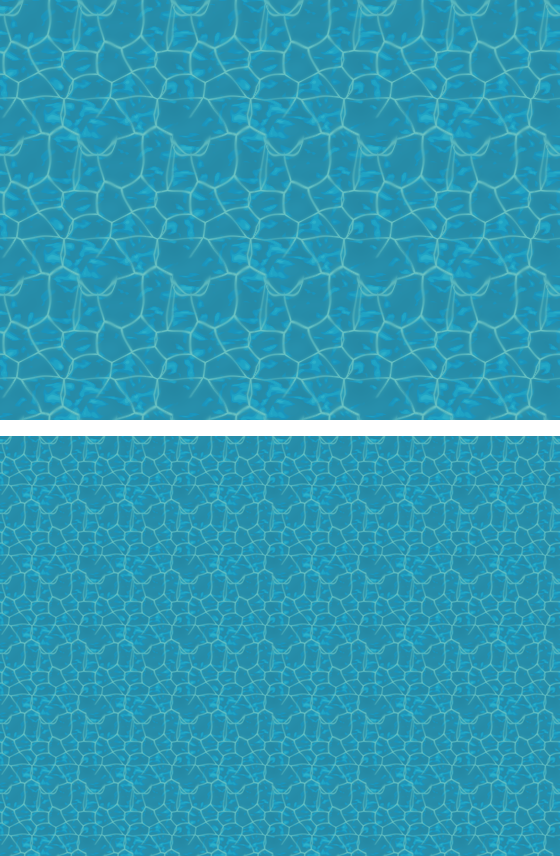
Top: one tile. Bottom: repeated 2 by 2.
A Shadertoy shader for this texture:

```glsl
const vec2 TILES = vec2(6.0, 3.0);        // caustic repeats across and down
const vec2 PATCH_TILES = vec2(3.0, 3.0);  // repeats of the blue flecks
const vec2 TILE_SIZE = vec2(1.0, 1.5);    // tile shape, in tile widths
const vec2 CELLS = vec2(3.0, 4.0);        // caustic cells per tile
const vec2 FLECKS = vec2(14.0, 16.0);     // fleck noise lattice per patch
const float JITTER = 0.62;
const float ROW_SQUEEZE = 0.35;           // crowding of cells at mid tile
const float BEND = 0.22;
const float LINE_WIDTH = 0.010;           // half width, in tile widths
const float HALO_WIDTH = 0.032;
const float LENS_WIDTH = 0.030;
const float LENS_SHARE = 0.22;            // share of strands that split open
const vec2 ARC_CENTER = vec2(0.04, 1.55);
const float ARC_RADIUS = 0.21;

const vec3 WATER = vec3(0.15, 0.55, 0.66);
const vec3 BLUE = vec3(0.10, 0.58, 0.74);
const vec3 BRIGHT_BLUE = vec3(0.12, 0.64, 0.77);
const vec3 GLINT = vec3(0.18, 0.69, 0.79);
const vec3 HALO = vec3(0.22, 0.63, 0.70);
const vec3 LIGHT = vec3(0.44, 0.78, 0.77);
const float TAU = 6.2832;
const uint HASH_MUL = 1664525u;

vec2 wrap(vec2 cell, vec2 period) {
    return cell - period * floor((cell + 0.5) / period);
}

vec2 hash(vec2 cell) {
    uvec2 v = uvec2(cell + 0.5) * HASH_MUL + 1013904223u;
    for (int i = 0; i < 2; i++) {
        v.x += v.y * HASH_MUL;
        v.y += v.x * HASH_MUL;
        v ^= v >> 16u;
    }
    return vec2(v >> 16u) / 65535.0;
}

float gradientDot(vec2 cell, vec2 offset, vec2 period, float seed) {
    float angle = TAU * hash(wrap(cell, period) + seed).x;
    return dot(vec2(cos(angle), sin(angle)), offset);
}

// Gradient noise that wraps after a whole period
float noise(vec2 p, vec2 period, float seed) {
    vec2 i = floor(p), f = p - i;
    vec2 u = f * f * f * (f * (f * 6.0 - 15.0) + 10.0);
    vec2 e = vec2(1.0, 0.0);
    float low = mix(gradientDot(i, f, period, seed),
                    gradientDot(i + e, f - e, period, seed), u.x);
    float high = mix(gradientDot(i + e.yx, f - e.yx, period, seed),
                     gradientDot(i + 1.0, f - 1.0, period, seed), u.x);
    return mix(low, high, u.y);
}

vec2 site(vec2 cell) {
    vec2 jitter = JITTER * (hash(wrap(cell, CELLS) + 40.0) - 0.5);
    return cell + 0.5 + vec2(0.5 * mod(cell.y, 2.0), 0.0) + jitter;
}

// Nearest and second nearest cell border in tile widths, and a strand hash
vec4 strands(vec2 q) {
    vec2 scale = TILE_SIZE / CELLS;
    vec2 home = floor(q), nearest = home, toNearest = vec2(9.0);
    for (int k = 0; k < 25; k++) {
        vec2 cell = home + vec2(k % 5 - 2, k / 5 - 2);
        vec2 r = (site(cell) - q) * scale;
        if (dot(r, r) < dot(toNearest, toNearest)) { toNearest = r; nearest = cell; }
    }
    vec2 border = vec2(9.0), other = nearest;
    for (int k = 0; k < 25; k++) {
        if (k == 12) continue;
        vec2 cell = nearest + vec2(k % 5 - 2, k / 5 - 2);
        vec2 r = (site(cell) - q) * scale;
        float d = dot(0.5 * (r + toNearest), normalize(r - toNearest));
        if (d < border.x) { border = vec2(d, border.x); other = cell; }
        else border.y = min(border.y, d);
    }
    return vec4(border, hash(wrap(nearest, CELLS) + wrap(other, CELLS) + 90.0));
}

// Soft strand at distance d: x is the core, y the halo
vec2 glow(float d, float pixel) {
    float core = 1.0 - smoothstep(0.0, LINE_WIDTH + pixel, d);
    return vec2(core, exp(-d * d / (HALO_WIDTH * HALO_WIDTH)));
}

vec3 waterColor(vec2 uv) {
    vec2 p = uv * PATCH_TILES;
    vec2 drift = vec2(noise(p * 7.0, vec2(7.0), 11.0), noise(p * 7.0, vec2(7.0), 23.0));
    vec2 f = p * FLECKS + 1.1 * drift;
    float n = noise(f, FLECKS, 5.0) + 0.4 * noise(f * 2.0, FLECKS * 2.0, 61.0)
            + 0.5 * noise(p * vec2(4.0, 3.0), vec2(4.0, 3.0), 37.0);
    vec3 color = WATER * (1.0 + 0.05 * drift.x);
    color = mix(color, BLUE, smoothstep(0.06, 0.20, n));
    color = mix(color, BRIGHT_BLUE, smoothstep(0.22, 0.38, n));
    return mix(color, GLINT, smoothstep(0.45, 0.65, n));
}

void mainImage(out vec4 fragColor, in vec2 fragCoord) {
    vec2 uv = fragCoord / iResolution.xy;
    vec2 tile = uv * TILES;
    float pixel = TILES.x / iResolution.x;

    // Bent cell network with strands that open into lenses
    vec2 q = tile;
    q.y += ROW_SQUEEZE / TAU * sin(TAU * (tile.y - 0.4));
    vec2 bend = vec2(noise(tile * CELLS, CELLS, 71.0), noise(tile * CELLS, CELLS, 83.0));
    vec4 s = strands(q * CELLS + BEND * bend);
    float middle = smoothstep(0.0, 0.14, s.y - s.x);
    float lens = LENS_WIDTH * middle * step(s.z, LENS_SHARE);
    float node = 1.0 - smoothstep(0.01, 0.06, s.y);
    vec2 light = glow(abs(s.x - lens), pixel) * mix(1.0, 0.4 + 0.5 * s.w, middle);
    light.y += 0.5 * smoothstep(0.0, 0.01, lens - s.x);

    // Hanging crescent across the top of each tile
    vec2 a = mod(tile * TILE_SIZE - ARC_CENTER + 0.5 * TILE_SIZE, TILE_SIZE) - 0.5 * TILE_SIZE;
    float radius = length(a), turn = a.x / ARC_RADIUS;
    float gap = LENS_WIDTH * (smoothstep(0.1, 0.6, abs(turn)) - smoothstep(0.7, 1.0, abs(turn)));
    float rim = abs(radius - ARC_RADIUS);
    float hang = 1.0 - smoothstep(-0.07, 0.02, a.y);
    vec2 arc = glow(abs(rim - gap), pixel);
    arc.y += 0.5 * smoothstep(0.0, 0.01, gap - rim);
    light *= smoothstep(ARC_RADIUS - 0.04, ARC_RADIUS, radius);
    light = max(light, arc * hang);

    vec3 color = mix(waterColor(uv), HALO, 0.6 * min(light.y, 1.0));
    color = mix(color, LIGHT, min(light.x * (0.65 + 0.25 * node), 1.0));
    fragColor = vec4(color, 1.0);
}
```
